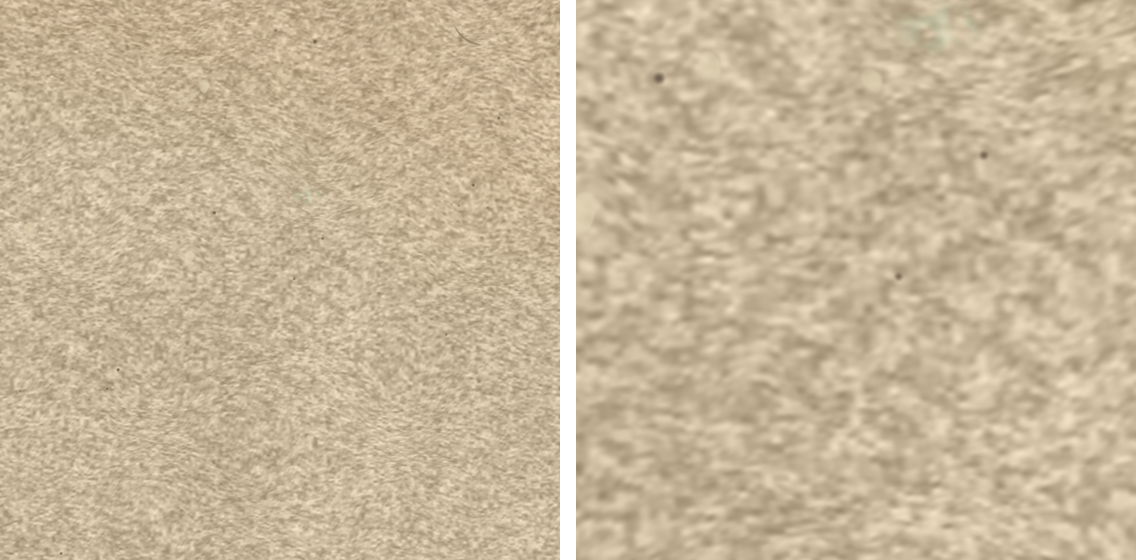
Left, the full canvas; right, a detail of the centre.
This texture is drawn by a Shadertoy shader. Its source:

```glsl
// Draws aged beige paper: fine horizontal grain, pale flecks, dark specks and stray fibres.

const vec3 PAPER_COLOR = vec3(0.780, 0.716, 0.604);
const vec3 WARM_SHIFT  = vec3(-0.006, -0.020, -0.029);
const vec3 FLECK_COLOR = vec3(0.860, 0.803, 0.680);
const vec3 SPECK_COLOR = vec3(0.360, 0.300, 0.245);
const vec3 FIBRE_COLOR = vec3(0.880, 0.815, 0.690);
const vec3 HAIR_COLOR  = vec3(0.490, 0.415, 0.325);
const vec3 LICHEN_COLOR = vec3(0.770, 0.770, 0.660);

const vec2 GRAIN_FREQ  = vec2(112.0, 205.0);
const vec2 FINE_FREQ   = vec2(185.0, 255.0);
const vec2 COARSE_FREQ = vec2(38.0, 92.0);
const float GRAIN_GAIN  = 0.185;
const float FINE_GAIN   = 0.145;
const float COARSE_GAIN = 0.065;
const float PATCH_GAIN  = 0.040;
const float GRAIN_SLANT = 0.035;

const int FLECK_COUNT = 19;
const int SPECK_COUNT = 15;
const int FIBRE_COUNT = 8;
const vec2 LICHEN_POS = vec2(0.55, 0.65);
const vec2 HAIR_POS   = vec2(0.835, 0.935);
const float SOFT_EDGE = 0.0022;

float hash(vec2 p) {
    return fract(sin(dot(p, vec2(12.9898, 78.233))) * 43758.5453);
}

vec2 hash2(float index, float seed) {
    return vec2(hash(vec2(index, seed)), hash(vec2(index + 31.7, seed + 5.3)));
}

// Value noise centred on zero
float noise(vec2 p) {
    vec2 cell = floor(p);
    vec2 f = fract(p);
    f = f * f * (3.0 - 2.0 * f);
    float low  = mix(hash(cell), hash(cell + vec2(1.0, 0.0)), f.x);
    float high = mix(hash(cell + vec2(0.0, 1.0)), hash(cell + vec2(1.0, 1.0)), f.x);
    return mix(low, high, f.y) - 0.5;
}

vec2 rotate(vec2 p, float angle) {
    float c = cos(angle), s = sin(angle);
    return vec2(c * p.x - s * p.y, s * p.x + c * p.y);
}

// Soft-edged coverage from a signed distance
float cover(float dist) {
    return 1.0 - smoothstep(-SOFT_EDGE, SOFT_EDGE, dist);
}

// Thin strand along x, bent into an arc and tapered at its ends
float strand(vec2 p, float halfLength, float width, float bend) {
    float t = p.x / halfLength;
    float dist = abs(p.y - bend * (t * t - 0.5));
    return (1.0 - smoothstep(0.0, width, dist)) * (1.0 - smoothstep(0.5, 1.0, abs(t)));
}

// Pressed fibre relief, with a slowly wandering direction
float paperGrain(vec2 p) {
    vec2 q = p;
    q.y += GRAIN_SLANT * noise(p * 7.0 + 3.0) + 0.006 * noise(p * 32.0);
    float grain = GRAIN_GAIN * noise(rotate(q, 0.12) * GRAIN_FREQ + 17.0);
    grain += FINE_GAIN * noise(rotate(q, -0.22) * FINE_FREQ + 61.0);
    grain += COARSE_GAIN * noise(rotate(q, 0.05) * COARSE_FREQ + 9.0);
    return grain + PATCH_GAIN * noise(p * 5.0 + 40.0);
}

void mainImage(out vec4 fragColor, in vec2 fragCoord) {
    vec2 p = fragCoord / iResolution.y;
    float grain = paperGrain(p);

    // Warm stain over the upper right
    float stainHeight = p.y + 0.28 * (p.x - 0.5) + 0.22 * noise(p * 4.0 + 12.0);
    vec3 color = PAPER_COLOR + WARM_SHIFT * smoothstep(0.5, 0.82, stainHeight) + grain;

    // Pale fibres lying nearly flat
    for (int i = 0; i < FIBRE_COUNT; i++) {
        float id = float(i);
        vec2 shape = hash2(id, 2.6);
        vec2 q = rotate(p - hash2(id, 8.1) * vec2(0.9, 0.75), 0.35 * (shape.x - 0.5));
        float mask = strand(q, 0.02 + 0.03 * shape.y, 0.0045, 0.008 * (shape.x - 0.5));
        color = mix(color, FIBRE_COLOR + 0.3 * grain, 0.6 * mask);
    }

    // Ragged pale flecks, crowded towards the left
    vec2 ragged = p + 0.009 * vec2(noise(p * 75.0), noise(p * 75.0 + 50.0));
    for (int i = 0; i < FLECK_COUNT; i++) {
        float id = float(i);
        vec2 place = hash2(id, 4.7);
        vec2 shape = hash2(id, 15.2);
        vec2 center = vec2(0.52 * pow(place.x, 1.4), 0.49 + 0.37 * place.y);
        vec2 q = rotate(ragged - center, 3.0 * shape.y) * vec2(1.0, 1.35);
        float mask = cover(length(q) - mix(0.005, 0.016, shape.x * shape.x));
        color = mix(color, FLECK_COLOR + 0.2 * grain, mask * (0.6 + 0.35 * shape.y));
    }

    // Greenish broken patch
    float lichen = 1.0 - smoothstep(0.008, 0.03, length((p - LICHEN_POS) * vec2(0.9, 1.4)));
    lichen *= smoothstep(-0.15, 0.2, noise(rotate(p, 0.6) * vec2(120.0, 150.0)));
    color = mix(color, LICHEN_COLOR + 0.5 * grain, 0.8 * lichen);

    // Small dark specks
    for (int i = 0; i < SPECK_COUNT; i++) {
        float id = float(i);
        float size = mix(0.0008, 0.0027, hash(vec2(id, 6.4)));
        float mask = cover(length(p - hash2(id, 21.9)) - size);
        color = mix(color, SPECK_COLOR, 0.8 * mask);
    }

    // One dark curved hair
    float hair = strand(rotate(p - HAIR_POS, 0.6), 0.036, 0.0032, 0.012);
    color = mix(color, HAIR_COLOR, 0.65 * hair);

    fragColor = vec4(clamp(color, 0.0, 1.0), 1.0);
}
```
